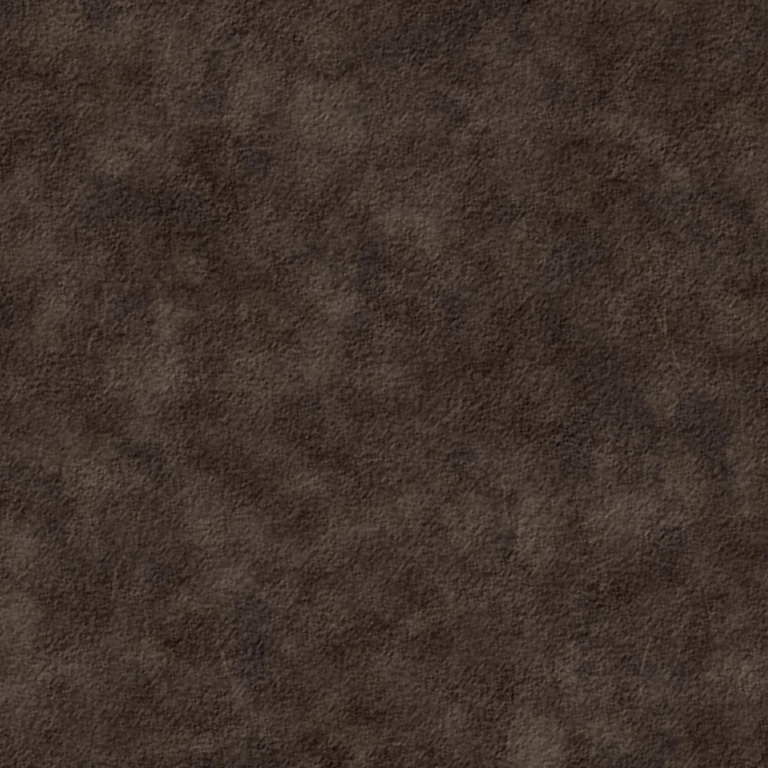
Write a Shadertoy shader that draws this texture.

```glsl
// Worn dark brown suede leather with pale patches, dusky stains, fine grain and scratches

float hash(vec2 p) {
    vec3 q = fract(p.xyx * vec3(0.1031, 0.1030, 0.0973));
    q += dot(q, q.yzx + 33.33);
    return fract((q.x + q.y) * q.z);
}

float noise(vec2 p) {
    vec2 i = floor(p), f = fract(p);
    f = f * f * (3.0 - 2.0 * f);
    return mix(mix(hash(i), hash(i + vec2(1, 0)), f.x),
               mix(hash(i + vec2(0, 1)), hash(i + vec2(1, 1)), f.x), f.y);
}

float fbm(vec2 p) {
    float sum = 0.0, weight = 0.5;
    for (int i = 0; i < 5; i++) {
        sum += weight * noise(p);
        p = mat2(1.6, 1.2, -1.2, 1.6) * p + 17.3;
        weight *= 0.5;
    }
    return sum / 0.97;
}

// Soft rounded patches, one per cell, with ragged rims
float patches(vec2 p) {
    p += 0.7 * (vec2(fbm(p * 3.0), fbm(p * 3.0 + 40.0)) - 0.5);
    vec2 cell = floor(p);
    float cover = 0.0;
    for (int y = -1; y <= 1; y++)
    for (int x = -1; x <= 1; x++) {
        vec2 c = cell + vec2(x, y);
        vec2 center = c + 0.15 + 0.7 * vec2(hash(c + 3.0), hash(c + 71.0));
        float radius = mix(0.25, 0.7, hash(c + 29.0));
        float disc = 1.0 - smoothstep(0.45 * radius, radius, length(p - center));
        cover = max(cover, disc * hash(c + 53.0));
    }
    return cover;
}

// Height of the tiny pebbled nap
float nap(vec2 p) {
    return 0.5 * noise(p * 190.0) + 0.65 * noise(mat2(0.8, 0.6, -0.6, 0.8) * p * 310.0 + 9.0);
}

// Thin, bent, broken scratches, mostly upright
float scratches(vec2 p) {
    float mark = 0.0;
    for (int i = 0; i < 26; i++) {
        vec2 seed = vec2(float(i) * 7.0 + 2.0, 5.0);
        float angle = (hash(seed) - 0.5) * 0.9 + (i % 4 == 0 ? 1.5 : 0.0);
        vec2 d = p - vec2(hash(seed + 11.0), hash(seed + 23.0));
        d = mat2(cos(angle), -sin(angle), sin(angle), cos(angle)) * d;
        float halfLength = mix(0.03, 0.085, hash(seed + 37.0));
        d.x += 0.02 * (noise(vec2(d.y * 22.0, seed.x)) - 0.5);
        d.x += 0.005 * (noise(vec2(d.y * 90.0, seed.x + 3.0)) - 0.5);
        float line = 1.0 - smoothstep(0.0005, 0.0032, abs(d.x));
        float ends = 1.0 - smoothstep(0.5 * halfLength, halfLength, abs(d.y));
        float breaks = smoothstep(0.1, 0.6, noise(p * 60.0 + seed));
        mark = max(mark, line * ends * breaks * mix(0.25, 1.0, hash(seed + 51.0)));
    }
    return mark;
}

void mainImage(out vec4 fragColor, in vec2 fragCoord) {
    vec2 uv = fragCoord / iResolution.y;

    // Broad mottling
    vec3 color = vec3(0.249, 0.197, 0.165);
    color += 0.085 * (fbm(uv * 9.0) - 0.5);
    color += 0.12 * (fbm(uv * 32.0 + 60.0) - 0.5);
    color += vec3(0.050, 0.050, 0.047) * patches(uv * 11.0 + 4.0);

    // Dusky bluish stains with crumbled rims
    float dusk = fbm(uv * 15.0 + 131.0) + 0.22 * (fbm(uv * 70.0 + 20.0) - 0.5);
    float stain = smoothstep(0.59, 0.76, dusk);
    color = mix(color, vec3(0.185, 0.150, 0.148), 0.6 * stain);

    // Faint creases
    float ridge = abs(fbm(uv * 16.0 + 210.0) - 0.5);
    float crease = 1.0 - smoothstep(0.0, 0.016, ridge);
    color -= 0.03 * crease * smoothstep(0.45, 0.65, noise(uv * 13.0 + 80.0));

    // Nap lit from the upper left
    float height = nap(uv);
    float relief = height - nap(uv + vec2(-0.0018, 0.0020));
    float depth = mix(0.75, 1.2, noise(uv * 26.0 + 15.0));
    color += depth * (0.115 * relief + 0.10 * (height - 0.575));

    color += vec3(0.095, 0.085, 0.075) * scratches(uv);
    fragColor = vec4(clamp(color, 0.0, 1.0), 1.0);
}
```
